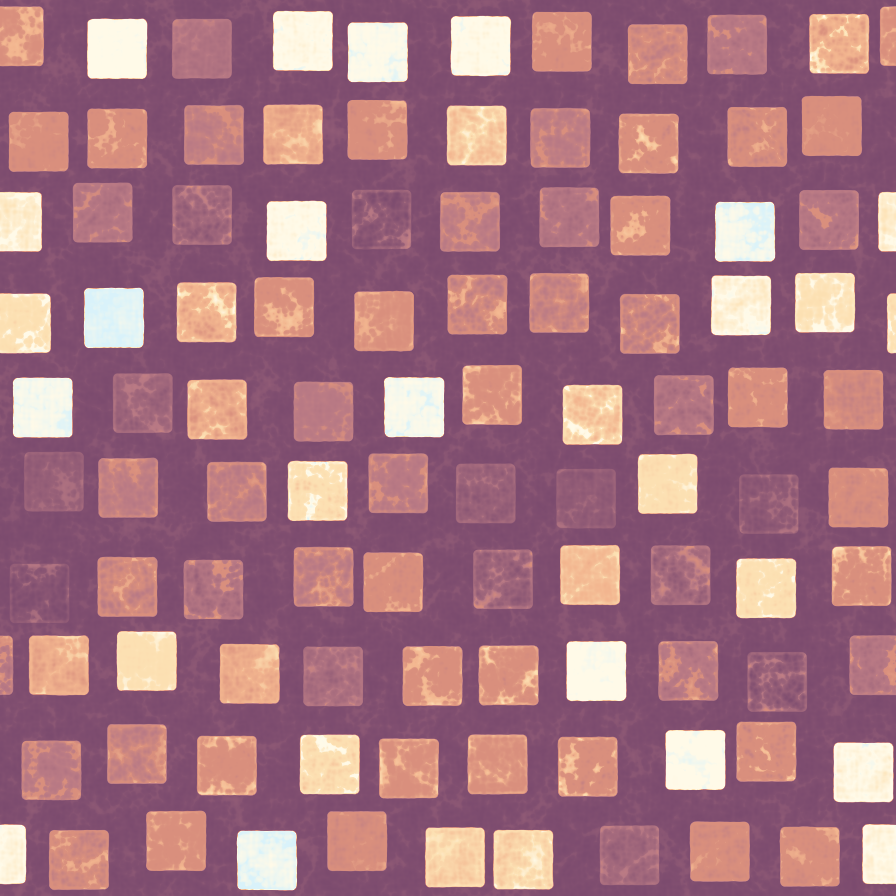
This pattern is drawn by a WebGL 1 fragment shader. Its source:

```glsl
precision highp float;
// Ten by ten loosely set rounded squares on worn plum cloth, tinted by a tone ramp.

uniform vec2 u_resolution;

const float TAU = 6.2831853;
const float CELLS = 10.0;
const float HALF_SIDE = 0.332;
const float CORNER = 0.055;
const float JITTER = 0.13;
const float GRUNGE_MEAN = 0.43;

vec2 hash2(vec2 p, float seed) {
  vec3 q = fract(vec3(p.xyx + seed) * vec3(0.1031, 0.1030, 0.0973));
  q += dot(q, q.yzx + 33.33);
  return fract((q.xx + q.yz) * q.zy);
}

// Distance to the nearest scattered point, wrapping after a whole period.
float cellular(vec2 uv, float period, float seed) {
  vec2 p = uv * period;
  vec2 base = floor(p);
  float nearest = 4.0;
  for (int y = -1; y <= 1; y++) {
    for (int x = -1; x <= 1; x++) {
      vec2 id = base + vec2(float(x), float(y));
      vec2 offset = id + hash2(mod(id, period), seed) - p;
      nearest = min(nearest, dot(offset, offset));
    }
  }
  return sqrt(nearest);
}

// Irregular stains and flecks from three cellular layers on bent coordinates.
float grunge(vec2 uv) {
  vec2 bent = uv + 0.006 * sin(TAU * (uv.yx * 13.0 + sin(TAU * uv * 7.0) * 0.3));
  return 0.4 * cellular(bent, 27.0, 3.0)
       + 0.35 * cellular(bent, 71.0, 11.0)
       + 0.25 * cellular(uv, 149.0, 23.0);
}

// Broken threads running along y, from whole-number sine frequencies.
float threads(vec2 uv) {
  float sum = 0.0;
  for (int i = 1; i <= 4; i++) {
    float k = float(i);
    float bend = 0.4 * sin(TAU * (k + 2.0) * uv.y);
    float breaks = 0.6 + 0.4 * sin(TAU * (uv.y * (7.0 * k + 4.0) + uv.x * 9.0 * k));
    sum += breaks * sin(TAU * (uv.x * (43.0 * k + 8.0) + bend));
  }
  return sum * 0.25;
}

float roundedSquare(vec2 p, float halfSide, float radius) {
  vec2 q = abs(p) - halfSide + radius;
  return length(max(q, 0.0)) + min(max(q.x, q.y), 0.0) - radius;
}

// Spreads a uniform random value over few plum, many clay and some pale tones.
float tileTone(float h) {
  return 0.08 + 0.32 * clamp(h / 0.24, 0.0, 1.0)
       + 0.14 * clamp((h - 0.24) / 0.38, 0.0, 1.0)
       + 0.50 * clamp((h - 0.62) / 0.36, 0.0, 1.0);
}

// Plum, rose, clay, apricot, cream, white and ice blue in rising tone.
vec3 toneRamp(float t) {
  vec3 c = mix(vec3(0.48, 0.29, 0.43), vec3(0.73, 0.48, 0.52), smoothstep(-0.04, 0.36, t));
  c = mix(c, vec3(0.85, 0.56, 0.49), smoothstep(0.32, 0.48, t));
  c = mix(c, vec3(0.95, 0.71, 0.56), smoothstep(0.50, 0.66, t));
  c = mix(c, vec3(0.99, 0.88, 0.70), smoothstep(0.64, 0.80, t));
  c = mix(c, vec3(1.00, 0.98, 0.91), smoothstep(0.80, 0.93, t));
  return mix(c, vec3(0.85, 0.95, 0.98), smoothstep(0.95, 1.07, t));
}

void main() {
  vec2 uv = gl_FragCoord.xy / u_resolution;
  float pixel = CELLS / min(u_resolution.x, u_resolution.y);

  // Each row slides by its own amount; each tile strays inside its cell.
  vec2 grid = uv * CELLS;
  grid.x -= hash2(vec2(floor(grid.y), 5.0), 41.0).x;
  vec2 id = mod(floor(grid), CELLS);
  vec2 stray = (hash2(id, 7.0) * 2.0 - 1.0) * JITTER;
  vec2 traits = hash2(id, 19.0);

  // Shared wear of cloth and paint.
  float stain = grunge(uv) - GRUNGE_MEAN;
  float weave = 0.6 * threads(uv) + 0.4 * threads(uv.yx);
  float fleck = smoothstep(0.07, 0.20, stain);

  float cloth = 0.03 + 0.13 * stain + 0.025 * weave + 0.03 * fleck;

  // Paint wears more on some tiles and least on the palest ones.
  float dist = roundedSquare(fract(grid) - 0.5 - stray, HALF_SIDE, CORNER);
  dist += 0.02 * stain;
  float paint = tileTone(traits.x);
  float worn = mix(0.35, 1.0, traits.y) * (1.0 - 0.65 * smoothstep(0.75, 0.95, paint));
  float rim = smoothstep(-0.05, -0.015, dist);
  paint += worn * (0.35 * stain + 0.14 * fleck + 0.08 * rim) + 0.035 * weave;

  float cover = 1.0 - smoothstep(-0.75 * pixel, 0.75 * pixel, dist);
  gl_FragColor = vec4(toneRamp(mix(cloth, paint, cover)), 1.0);
}
```
